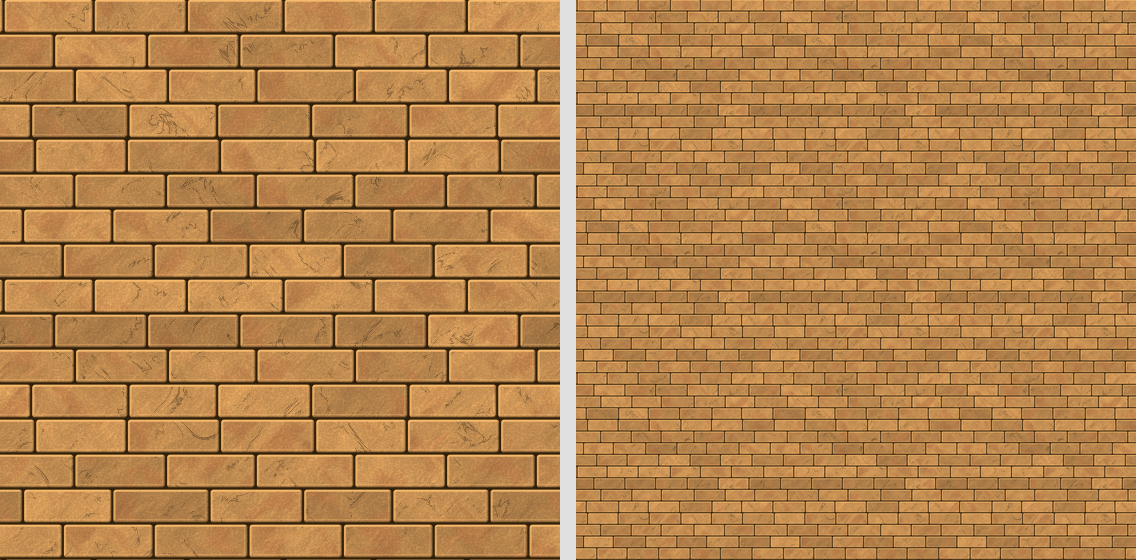
Left: one tile. Right: repeated 3 by 3.
Reproduce this texture procedurally as a three.js fragment shader.

```glsl
// Running-bond wall of bevelled sandstone bricks with dark joints, lit from the upper left.
#define COLS 6.0          // bricks across
#define ROWS 16.0         // courses down
#define JOINT 0.029       // half joint width, in course heights
#define BEVEL 0.085       // bevel width and corner radius
#define JITTER 0.075      // spread of brick lengths
#define GRAIN 0.075       // strength of the fine grain
#define RELIEF 0.13       // strength of the surface relief
#define LIGHT_STONE vec3(0.83, 0.605, 0.35)
#define DARK_STONE vec3(0.63, 0.455, 0.265)
#define RUST vec3(0.70, 0.44, 0.26)
#define HIGHLIGHT vec3(0.98, 0.74, 0.43)
#define SHADOW vec3(0.19, 0.125, 0.04)

varying vec2 vUv;

vec2 hash2(vec2 p) {
  vec3 q = fract(p.xyx * vec3(0.1031, 0.1030, 0.0973));
  q += dot(q, q.yzx + 33.33);
  return fract((q.xx + q.yz) * q.zy);
}

// Layered, warped sines: swirling stone strata, roughly -1 to 1
float strata(vec2 p) {
  float sum = 0.0, amp = 0.5;
  for (int i = 0; i < 6; i++) {
    p += 0.7 * sin(p.yx * 1.3 + float(i));
    sum += amp * sin(p.x) * cos(p.y);
    p = mat2(1.4, 1.1, -1.1, 1.4) * p;
    amp *= 0.56;
  }
  return sum;
}

// Cellular noise: distance to the nearest scattered point
float cellular(vec2 p) {
  vec2 cell = floor(p);
  float nearest = 2.0;
  for (int j = -1; j <= 1; j++)
    for (int i = -1; i <= 1; i++) {
      vec2 c = cell + vec2(float(i), float(j));
      nearest = min(nearest, distance(p, c + hash2(c)));
    }
  return nearest;
}

// Sideways shift of a course, in bricks; the bond repeats every 8 courses
float courseShift(float row) {
  vec4 k = vec4(mod(row, 8.0));
  vec4 first = vec4(equal(k, vec4(0.0, 1.0, 2.0, 3.0)));
  vec4 second = vec4(equal(k, vec4(4.0, 5.0, 6.0, 7.0)));
  return dot(first, vec4(0.035, 0.59, 0.77, 0.352))
       + dot(second, vec4(0.39, 0.762, 0.223, 0.677));
}

// Position of a vertical joint; lengths repeat every 3 bricks
float jointAt(float col, float row) {
  vec2 id = vec2(mod(col, 3.0), mod(row, 8.0));
  return col + JITTER * (hash2(id + 5.0).x - 0.5);
}

void main() {
  // Find the brick, counting courses from the top
  float y = (1.0 - vUv.y) * ROWS + 0.04;
  float row = mod(floor(y), ROWS);
  float x = vUv.x * COLS - courseShift(row);
  float col = floor(x);
  if (x < jointAt(col, row)) col -= 1.0;
  else if (x > jointAt(col + 1.0, row)) col += 1.0;
  float left = jointAt(col, row), right = jointAt(col + 1.0, row);

  // Local position in course heights; brick-local noise wraps with the bricks
  float aspect = ROWS / COLS;
  vec2 p = vec2((x - 0.5 * (left + right)) * aspect, 0.5 - fract(y));
  vec2 halfSize = vec2(0.5 * (right - left) * aspect, 0.5) - JOINT;
  vec2 id = vec2(mod(col, COLS), row);
  vec2 tone = hash2(id + 17.0);
  vec2 seed = hash2(id + 41.0) * 60.0;

  // Rounded box distance and outward edge direction
  vec2 q = abs(p) - halfSize + BEVEL;
  float d = length(max(q, 0.0)) + min(max(q.x, q.y), 0.0) - BEVEL;
  vec2 edge = q.x > q.y ? vec2(1.0, 0.0) : vec2(0.0, 1.0);
  if (min(q.x, q.y) > 0.0) edge = normalize(q);
  float facing = dot(edge * sign(p), vec2(-0.6, 0.8));

  // Stone: brick tone, rusty patches, thin veins, relief and grain
  vec3 color = mix(DARK_STONE, LIGHT_STONE, 0.95 * sqrt(tone.x));
  float patches = strata(p * 1.8 + seed.yx);
  color = mix(color, RUST, 0.45 * smoothstep(0.05, 0.5, patches + 0.25 * (tone.y - 0.5)));
  color *= 1.0 + 0.07 * strata(p * 3.0 + seed + 9.0);
  float vein = 1.0 - smoothstep(0.0, 0.07, abs(strata(p * 2.3 + seed)));
  color *= 1.0 - 0.28 * vein * smoothstep(0.0, 0.4, -patches);
  float slope = strata(p * 5.0 + seed) - strata((p + vec2(-0.03, 0.03)) * 5.0 + seed);
  color *= 1.0 + RELIEF * clamp(slope, -0.8, 0.8);
  color *= 1.0 + GRAIN * 2.0 * (cellular(p * 15.0 + seed) - 0.45);

  // Bevel: bright towards the light, dark away from it, with a faint inner rim
  float rim = smoothstep(-BEVEL, -0.4 * BEVEL, d);
  color = mix(color, HIGHLIGHT, min(1.2 * rim * max(facing, 0.0), 0.95));
  float innerRim = smoothstep(0.035, 0.0, abs(d + BEVEL));
  color = mix(color, HIGHLIGHT, 0.4 * innerRim * max(-facing, 0.0));
  color = mix(color, SHADOW, 0.85 * smoothstep(-0.055, 0.0, d) * max(-facing, 0.0));

  // Joint
  color = mix(color, SHADOW, smoothstep(-0.018, 0.018, d));
  gl_FragColor = vec4(color, 1.0);
}
```
